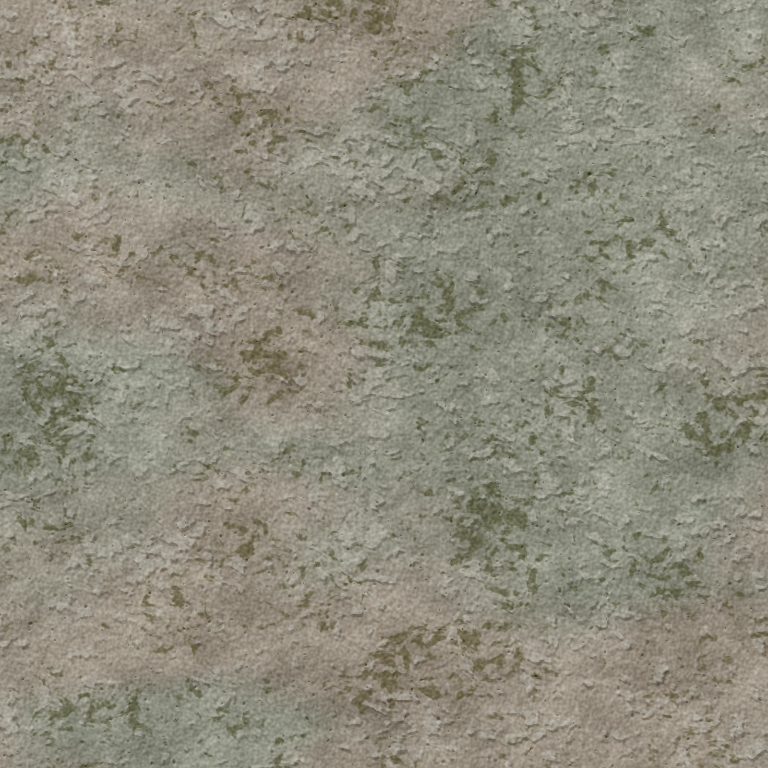
Give the GLSL for this texture, as a Shadertoy shader.

```glsl
// Weathered grey stone with mossy flakes, pale lichen crusts, fine grit and small pits.

const vec3 STONE = vec3(0.572, 0.559, 0.507);
const vec3 MOSS = vec3(0.345, 0.350, 0.235);
const vec3 PALE = vec3(0.690, 0.682, 0.640);
const vec3 COOL_TINT = vec3(-0.020, 0.004, -0.002);
const vec3 WARM_TINT = vec3(0.018, -0.006, -0.008);

const vec2 CLOUD_SCALE = vec2(4.0, 5.5);
const vec2 BLOTCH_SCALE = vec2(17.0, 21.0);
const vec2 CLUSTER_SCALE = vec2(7.0, 9.5);
const vec2 MOSS_SCALE = vec2(54.0, 68.0);
const vec2 PALE_SCALE = vec2(40.0, 58.0);
const float GRIT_SCALE = 105.0;
const float PIT_CELLS = 64.0;
const float PIT_CHANCE = 0.20;

const float CLOUD_AMOUNT = 0.085;
const float BLOTCH_AMOUNT = 0.085;
const float GRIT_AMOUNT = 0.095;
const float RELIEF_AMOUNT = 0.085;
const float MOSS_AMOUNT = 0.72;
const float PALE_AMOUNT = 0.52;
const float SHADOW_AMOUNT = 0.11;
const vec2 LIGHT_STEP = vec2(-0.0014, 0.0026);

// Integer hash: two values from 0 to 1 per lattice point
vec2 hash2(vec2 cell) {
    uvec2 q = uvec2(ivec2(cell)) * uvec2(1597334673u, 3812015801u);
    uint n = (q.x ^ q.y) * 1597334673u;
    n = (n ^ (n >> 15)) * 2246822519u;
    n ^= n >> 13;
    return vec2(n & 65535u, n >> 16) / 65535.0;
}

float cornerSlope(vec2 cell, vec2 offset) {
    float angle = 6.28318 * hash2(cell).x;
    return dot(vec2(cos(angle), sin(angle)), offset);
}

float gradientNoise(vec2 p) {
    vec2 i = floor(p), f = fract(p);
    vec2 u = f * f * f * (f * (f * 6.0 - 15.0) + 10.0);
    vec2 e = vec2(1.0, 0.0);
    return mix(mix(cornerSlope(i, f), cornerSlope(i + e.xy, f - e.xy), u.x),
               mix(cornerSlope(i + e.yx, f - e.yx), cornerSlope(i + e.xx, f - e.xx), u.x), u.y);
}

float fbm(vec2 p, int octaves) {
    float sum = 0.0, amplitude = 1.0;
    for (int i = 0; i < octaves; i++) {
        sum += amplitude * gradientNoise(p);
        p = mat2(1.94, 0.49, -0.49, 1.94) * p + 17.3;
        amplitude *= 0.55;
    }
    return sum;
}

// Broken pale crusts, denser where the cluster value is high
float paleCrust(vec2 p, float cluster) {
    return smoothstep(0.22, 0.48, fbm(p * PALE_SCALE + 71.0, 3) + 0.55 * cluster);
}

float gritHeight(vec2 p) {
    return fbm(p * GRIT_SCALE + 33.0, 2);
}

// Round pits: x is the dark hollow, y the lit lower rim
vec2 pits(vec2 p) {
    vec2 g = p * PIT_CELLS, cell = floor(g);
    vec2 place = hash2(cell + 211.0), kind = hash2(cell + 503.0);
    float radius = mix(0.06, 0.17, kind.y * kind.y);
    vec2 d = fract(g) - mix(vec2(0.3), vec2(0.7), place);
    float present = step(kind.x, PIT_CHANCE);
    float hollow = 1.0 - smoothstep(radius * 0.5, radius * 1.4, length(d));
    float rim = 1.0 - smoothstep(radius * 0.5, radius * 1.5, length(d + vec2(-0.3, 1.0) * radius));
    return present * vec2(hollow, rim * (1.0 - hollow));
}

void mainImage(out vec4 fragColor, in vec2 fragCoord) {
    vec2 p = fragCoord / iResolution.y;
    vec2 warp = vec2(gradientNoise(p * 23.0), gradientNoise(p * 23.0 + 50.0));
    vec2 q = p + 0.012 * warp;

    // Broad clouds, blotches and slow shifts of hue
    float clouds = fbm(q * CLOUD_SCALE + 5.0, 4);
    float blotches = fbm(q * BLOTCH_SCALE + 29.0, 4);
    float warmth = fbm(p * vec2(2.0, 3.6) + 13.0, 3) + 0.35 * (0.5 - p.y);
    vec3 color = STONE + CLOUD_AMOUNT * clouds + BLOTCH_AMOUNT * blotches;
    color += mix(COOL_TINT, WARM_TINT, smoothstep(-0.35, 0.35, warmth));

    // Pale crusts with a shadow under their lower edges
    float paleCluster = fbm(q * CLUSTER_SCALE + 91.0, 3) + 0.3 * clouds;
    float crust = paleCrust(q, paleCluster);
    float shadow = max(paleCrust(q + 1.6 * LIGHT_STEP, paleCluster) - crust, 0.0);
    color = mix(color, PALE, PALE_AMOUNT * crust);
    color -= SHADOW_AMOUNT * shadow;

    // Clustered moss flakes, browner in warm areas
    float mossCluster = fbm(q * CLUSTER_SCALE + 147.0, 3) - 0.35 * clouds;
    float flakes = fbm(q * MOSS_SCALE + 61.0, 3) + 0.80 * mossCluster;
    float moss = smoothstep(0.24, 0.62, flakes) * (1.0 - 0.6 * crust);
    vec3 mossColor = MOSS + vec3(0.035, 0.0, -0.005) * smoothstep(-0.1, 0.4, warmth);
    color = mix(color, mossColor, MOSS_AMOUNT * moss);

    // Grit lit from the upper left, then fine grain
    float relief = gritHeight(p) - gritHeight(p + LIGHT_STEP);
    float grain = gradientNoise(p * 227.0 + 7.0) + 0.6 * gradientNoise(p * 131.0 + 19.0);
    color += RELIEF_AMOUNT * relief + GRIT_AMOUNT * grain;

    vec2 pit = pits(q);
    color += 0.07 * pit.y - 0.15 * pit.x;
    fragColor = vec4(clamp(color, 0.0, 1.0), 1.0);
}
```
